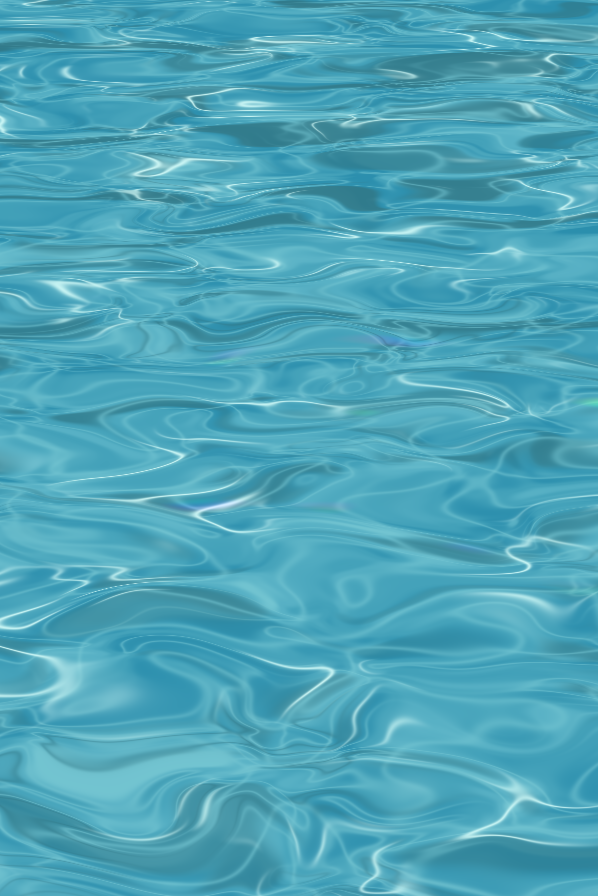
Reproduce this texture procedurally as a Shadertoy shader.

```glsl
// Sunlit pool water: receding ripples, dark reflections and bright caustic lines.

const vec3 SHADOW = vec3(0.19, 0.47, 0.53);
const vec3 DEEP   = vec3(0.17, 0.56, 0.68);
const vec3 MID    = vec3(0.26, 0.63, 0.725);
const vec3 LIGHT  = vec3(0.34, 0.69, 0.77);
const vec3 PALE   = vec3(0.45, 0.77, 0.82);
const vec3 GLINT  = vec3(0.82, 0.98, 0.97);

float hash(vec2 p) {
    return fract(sin(dot(p, vec2(127.1, 311.7))) * 43758.5453);
}

float corner(vec2 cell, vec2 offset, vec2 f) {
    float angle = 6.2832 * hash(cell + offset);
    return dot(vec2(cos(angle), sin(angle)), f - offset);
}

// Gradient noise, roughly -0.7 to 0.7
float noise(vec2 p) {
    vec2 i = floor(p), f = fract(p);
    vec2 u = f * f * f * (f * (f * 6.0 - 15.0) + 10.0);
    float low  = mix(corner(i, vec2(0, 0), f), corner(i, vec2(1, 0), f), u.x);
    float high = mix(corner(i, vec2(0, 1), f), corner(i, vec2(1, 1), f), u.x);
    return mix(low, high, u.y);
}

vec2 warp(vec2 p, float amount, float seed) {
    return p + amount * vec2(noise(p + seed), noise(p + seed + 37.3));
}

// Sharp line with a soft halo along the level set n = 0
float caustic(float n, float width) {
    float d = abs(n) / width;
    return 0.75 * exp(-d * d) + 0.25 * exp(-d * 0.4);
}

// Ripples get shorter and flatter towards the far edge
vec2 waterPlane(vec2 uv) {
    return vec2((uv.x - 0.33) * (5.5 + 3.0 * uv.y),
                11.0 * uv.y + 12.0 * uv.y * uv.y * uv.y);
}

vec3 waterRamp(float t) {
    vec3 c = mix(DEEP, MID, smoothstep(0.0, 0.36, t));
    c = mix(c, LIGHT, smoothstep(0.36, 0.70, t));
    return mix(c, PALE, smoothstep(0.70, 1.05, t));
}

vec3 spectrum(float t) {
    return 0.5 + 0.5 * cos(6.2832 * (t + vec3(0.0, 0.33, 0.67)));
}

void mainImage(out vec4 fragColor, in vec2 fragCoord) {
    vec2 uv = fragCoord / iResolution.y;
    float far = smoothstep(0.1, 0.9, uv.y);
    vec2 p = waterPlane(uv);
    vec2 swell = warp(p * vec2(0.8, 0.95), 0.9, 4.0);
    vec2 ripple = warp(swell * vec2(1.5, 1.6), 0.8, 19.0);

    // Broad tones of the pool floor, with flat streaks
    float tone = 0.41 - 0.10 * far + 0.70 * noise(swell + 8.0)
               + 0.55 * noise(ripple + 51.0)
               + 0.50 * noise(ripple * vec2(0.9, 2.2) + 70.0)
               + 0.30 * noise(ripple * vec2(2.0, 3.6) + 210.0);
    vec3 color = waterRamp(tone);

    // Flat dark reflections, broken into long slivers
    float sheet = noise(swell * vec2(0.65, 1.3) + 23.0)
                + 0.60 * noise(ripple * vec2(0.7, 1.7) + 90.0);
    float shade = smoothstep(0.16, 0.42, sheet);
    color = mix(color, SHADOW, shade * mix(0.5, 0.9, far));
    color = mix(color, PALE, 0.55 * caustic(sheet - 0.10, 0.03));
    float sliver = smoothstep(0.22, 0.42, noise(ripple * vec2(0.55, 1.5) + 170.0));
    color = mix(color, SHADOW, 0.65 * sliver * mix(0.4, 1.0, far));

    // Faint web and fine surface ripples
    float web = caustic(noise(swell * 1.2 + 61.0), 0.04);
    color = mix(color, PALE, 0.55 * web);
    float fine = noise(ripple * vec2(1.1, 2.4) + 130.0);
    float fineMask = smoothstep(-0.15, 0.3, noise(p * vec2(0.5, 0.35) + 14.0));
    color = mix(color, PALE, 0.6 * fineMask * caustic(fine, 0.06));
    color = mix(color, SHADOW, 0.45 * fineMask * caustic(fine - 0.22, 0.06));

    // Bright broken caustics
    float lit = smoothstep(-0.02, 0.38, noise(p * vec2(0.7, 0.55) + 43.0));
    float line = caustic(noise(ripple * 0.65 + 33.0), 0.032);
    color = mix(color, GLINT, 0.9 * lit * line);
    float spark = smoothstep(0.15, 0.42, noise(p * vec2(0.9, 0.8) + 77.0));
    color = mix(color, GLINT, 0.75 * spark * caustic(noise(ripple + 105.0), 0.045));

    // Small rainbow flecks around the middle distance
    float belt = smoothstep(0.3, 0.42, uv.y) * smoothstep(0.7, 0.55, uv.y);
    float fleck = smoothstep(0.36, 0.52, noise(p * vec2(0.9, 1.3) + 151.0));
    color += 0.22 * belt * fleck * (spectrum(ripple.y * 0.9) - 0.35);

    fragColor = vec4(clamp(color, 0.0, 1.0), 1.0);
}
```
